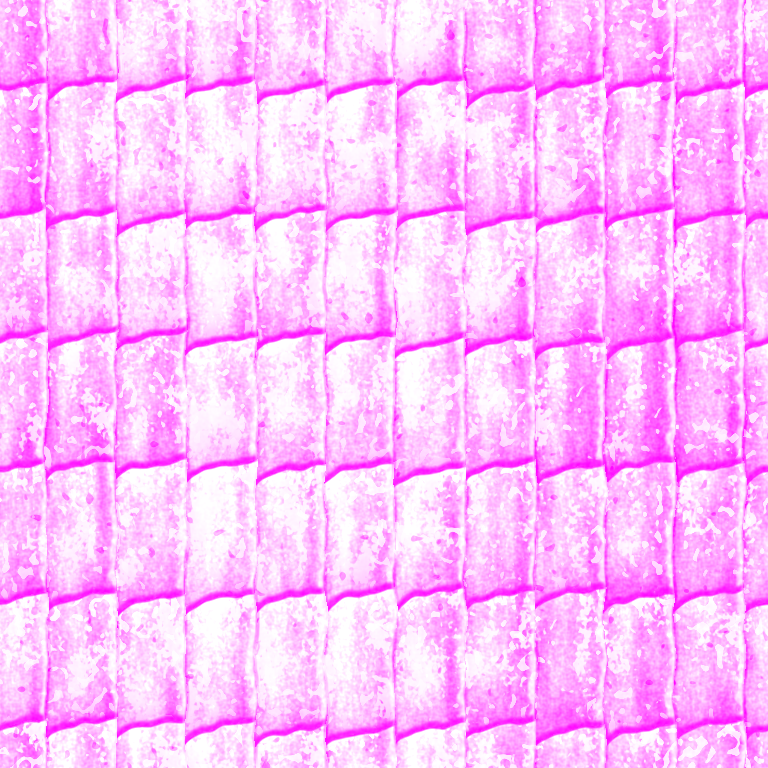
Write a WebGL 2 fragment shader that draws this texture.

```glsl
#version 300 es
precision highp float;
// Weathered overlapping roof tiles, 11 columns by 6 rows, bleached magenta.

uniform vec2 u_resolution;
out vec4 fragColor;

const vec2 TILES = vec2(11.0, 6.0);

float hash(vec2 p) {
    vec3 q = fract(vec3(p.xyx) * 0.1031);
    q += dot(q, q.yzx + 33.33);
    return fract((q.x + q.y) * q.z);
}

float slope(vec2 cell, vec2 period, vec2 offset) {
    float a = 6.2832 * hash(mod(cell, period) + 7.0);
    return dot(vec2(cos(a), sin(a)), offset);
}

// Gradient noise over the canvas, wrapping after "period" cells.
float noise(vec2 uv, vec2 period) {
    vec2 p = uv * period, i = floor(p), f = fract(p);
    vec2 w = f * f * f * (f * (f * 6.0 - 15.0) + 10.0), e = vec2(1.0, 0.0);
    float low = mix(slope(i, period, f), slope(i + e, period, f - e), w.x);
    float high = mix(slope(i + e.yx, period, f - e.yx), slope(i + 1.0, period, f - 1.0), w.x);
    return 1.4 * mix(low, high, w.y);
}

float fbm(vec2 uv, vec2 period) {
    float sum = 0.0, amp = 0.6;
    for (int k = 0; k < 4; k++) {
        sum += amp * noise(uv, period);
        period *= 2.0;
        amp *= 0.6;
    }
    return sum;
}

void main() {
    vec2 uv = gl_FragCoord.xy / u_resolution;
    vec2 pixel = TILES / u_resolution;

    // Slightly crooked columns
    vec2 grid = uv * TILES - vec2(0.67, 0.333);
    grid.x += 0.05 * noise(uv, vec2(5.0, 18.0)) + 0.012 * noise(uv, vec2(40.0, 60.0));
    float column = mod(floor(grid.x), TILES.x), x = fract(grid.x);

    // Each lip climbs to the right and hooks down at its left end
    float row = floor(grid.y + 0.5);
    vec2 lipId = vec2(column, mod(row, TILES.y));
    float lip = 0.09 * (x - 0.5) - 0.07 * exp(-9.0 * x)
              + 0.07 * (hash(lipId + 40.0) - 0.5)
              + 0.05 * (hash(vec2(lipId.y, 91.0)) - 0.5)
              + 0.025 * noise(uv, vec2(44.0, 12.0));
    float d = grid.y - row - lip;
    vec2 tile = vec2(column, mod(d > 0.0 ? row : row - 1.0, TILES.y));
    float seed = hash(tile + 3.0);
    vec2 st = uv + vec2(seed, hash(tile + 17.0));

    // Overall tone: paler left of centre, pinker to the right
    float light = 0.72 + 0.09 * cos(6.2832 * (uv.x - 0.38)) + 0.14 * (seed - 0.5);
    light += 0.24 * fbm(st, vec2(40.0, 9.0)) + 0.18 * fbm(st, vec2(18.0, 14.0));
    light += 0.13 * noise(uv, vec2(150.0)) + 0.10 * noise(uv, vec2(260.0));

    // Curved profile across the tile
    light += 0.13 * exp(-30.0 * pow(x - 0.3, 2.0));
    light -= 0.14 * exp(-140.0 * pow(x - 0.8, 2.0));
    light -= 0.14 * exp(-14.0 * x);

    // Bleached areas breaking up into grain and flakes
    float grain = noise(st, vec2(120.0)) + 0.7 * noise(st, vec2(230.0, 200.0));
    float bleach = fbm(st, vec2(22.0, 13.0)) + 0.35 * grain
                 + 0.12 * cos(6.2832 * (uv.x - 0.38)) - 0.35 * exp(-5.0 * max(d, 0.0)) * step(0.0, d);
    light = mix(light, 0.99, 0.85 * smoothstep(0.06, 0.32, bleach));
    float flakes = noise(st, vec2(85.0, 75.0)) + 0.7 * fbm(st, vec2(14.0, 11.0));
    light = mix(light, 1.0, 0.8 * smoothstep(0.42, 0.52, flakes));

    // Rare dark pits
    light -= 0.3 * smoothstep(0.62, 0.75, noise(st, vec2(60.0)) + 0.25 * noise(st, vec2(9.0)));

    // Stain above the lip, pale rim beneath it
    light -= (0.24 + 0.14 * seed) * exp(-7.0 * abs(d)) * step(0.0, d);
    light += 0.1 * exp(-14.0 * abs(d)) * step(d, 0.0);

    // Chalky side joint with a broken shadow line
    float ragged = 0.92 + 0.06 * noise(uv, vec2(50.0, 70.0));
    float strip = smoothstep(ragged - 0.04, ragged + 0.03, x) * smoothstep(1.0, 1.0 - 2.0 * pixel.x, x);
    light = mix(light, 0.97 + 0.12 * grain, 0.8 * strip);
    float seam = 1.0 - smoothstep(0.012, 0.03 + pixel.x, min(x, 1.0 - x));
    light -= seam * (0.14 + 0.3 * noise(uv, vec2(22.0, 26.0)));

    // Dark lip line, crisp below and soft above
    float width = 0.028 + 0.014 * noise(uv, vec2(33.0, 12.0)) + 0.012 * exp(-8.0 * x);
    float line = smoothstep(-0.016 - pixel.y, -0.004, d) * (1.0 - smoothstep(width * 0.5, width + 0.03, d));
    line *= 1.0 - 0.6 * smoothstep(0.93, 1.0, x);
    light = mix(light, 0.1 + 0.1 * grain, 0.92 * line);

    fragColor = vec4(1.0, clamp(light, 0.03, 1.0), 1.0, 1.0);
}
```
